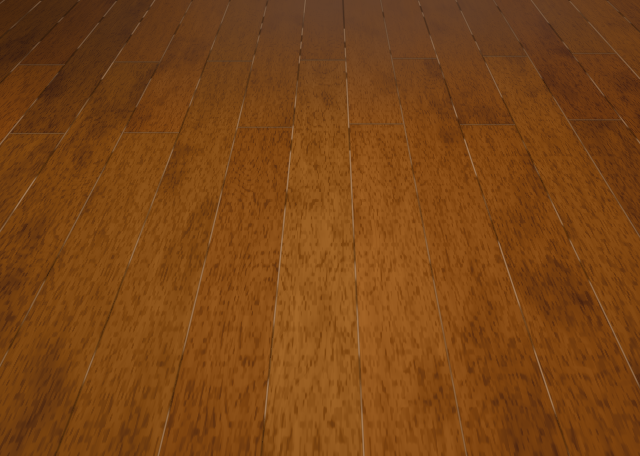
Write a WebGL 2 fragment shader that draws this texture.

```glsl
#version 300 es
precision highp float;
// Oak plank floor in perspective: staggered boards, fine pores, faint ring figure and pale worn seams.
uniform vec2 u_resolution;
out vec4 fragColor;

#define HORIZON 0.577       // height of the vanishing line above the top edge
#define VANISH_X 0.024      // vanishing point, right of centre
#define PLANK_SCALE 0.143   // plank width per unit below the horizon
#define SEAM_PHASE 0.32     // sideways shift of the boards, in planks
#define DEPTH_SCALE 11.7    // floor depth, in plank widths
#define PLANK_LENGTH 10.2   // board length, in plank widths
#define JOINT_EVEN 13.74    // depth of the end joints in even columns
#define JOINT_ODD 16.6      // depth of the end joints in odd columns
#define SEAM_WIDTH 0.0012   // half width of a near seam
#define RING_DENSITY 62.0
#define PORE_DENSITY vec2(46.0, 12.0)

const vec3 DEEP = vec3(0.33, 0.170, 0.060);
const vec3 AMBER = vec3(0.49, 0.268, 0.058);
const vec3 HONEY = vec3(0.62, 0.382, 0.140);
const vec3 HAZE = vec3(0.39, 0.260, 0.180);
const vec3 DUST = vec3(0.72, 0.560, 0.420);

float hash(vec2 p) {
  vec3 q = fract(vec3(p.xyx) * 0.1031);
  q += dot(q, q.yzx + 33.33);
  return fract((q.x + q.y) * q.z);
}

float noise(vec2 p) {
  vec2 i = floor(p), f = fract(p);
  f = f * f * f * (f * (f * 6.0 - 15.0) + 10.0);
  return mix(mix(hash(i), hash(i + vec2(1, 0)), f.x),
             mix(hash(i + vec2(0, 1)), hash(i + vec2(1, 1)), f.x), f.y);
}

float fbm(vec2 p) {
  float sum = 0.0, gain = 0.5;
  for (int i = 0; i < 4; i++) {
    sum += gain * noise(p);
    p = mat2(0.8, 0.6, -0.6, 0.8) * p * 2.03 + 7.1;
    gain *= 0.5;
  }
  return sum;
}

// Coverage of a line from the distance to its middle, all in canvas units
float lineMask(float dist, float halfWidth, float pixel) {
  return smoothstep(halfWidth + pixel, max(halfWidth - pixel, 0.0), dist);
}

void main() {
  float pixel = 1.0 / u_resolution.y;
  vec2 p = gl_FragCoord.xy * pixel;
  p.x -= 0.5 * u_resolution.x * pixel;
  float down = 1.0 - p.y;

  // Project the canvas onto the floor, measured in plank widths
  float below = down + HORIZON;
  float plankWidth = PLANK_SCALE * below;
  float across = (p.x - VANISH_X) / plankWidth;
  float depth = DEPTH_SCALE / below;
  float depthRate = depth / below;

  // Board layout with alternating end joints
  float u = across - SEAM_PHASE;
  float column = floor(u);
  float x = u - column;
  float joint = mod(column, 2.0) < 0.5 ? JOINT_EVEN : JOINT_ODD;
  joint += 0.2 * (hash(vec2(column, 3.0)) - 0.5) + 0.04 * column;
  float v = (depth - joint) / PLANK_LENGTH;
  vec2 board = vec2(column, floor(v)) + 40.0;
  float tone = hash(board);
  float figure = hash(board + 17.3);
  vec2 seed = board * vec2(13.7, 9.1);

  // Growth rings: contours of a stretched field, clearest in the middle boards
  vec2 grainPos = vec2(x * 1.7, depth * 0.55) + seed;
  float bend = x - mix(0.3, 0.7, figure);
  float field = noise(grainPos) + 0.12 * noise(grainPos * 3.1) + 0.8 * bend * bend;
  field += 0.035 * noise(vec2(x * 18.0, depth * 6.0) + seed);
  float rings = smoothstep(0.0, 1.0, sin(field * RING_DENSITY));
  rings *= 1.0 - smoothstep(0.015, 0.045, pixel / plankWidth);
  rings *= 0.25 + 0.3 * figure + 0.4 * exp(-0.6 * (across + 0.2) * (across + 0.2));

  // Short dark pores, faded where they become finer than a pixel
  float poreFade = 1.0 - smoothstep(0.5, 1.6, PORE_DENSITY.x * pixel / plankWidth);
  vec2 porePos = vec2(x + 0.03 * noise(grainPos * 2.0), depth) * PORE_DENSITY + seed;
  float pores = smoothstep(0.35, 0.9, noise(porePos));
  float streaks = fbm(vec2(x * 14.0, depth * 1.3) + seed) - 0.47;
  float blotch = smoothstep(0.52, 0.78, fbm(vec2(x * 1.3, depth * 0.65) + seed + 5.0));
  float flecks = smoothstep(0.86, 0.97, noise(vec2(x * 8.0, depth * 4.0) + seed));

  // Window glow fading to the corners, then wood figure and wear
  vec2 fromGlow = vec2(p.x + 0.03, down - 0.66);
  float glow = exp(-dot(fromGlow * fromGlow, vec2(2.3, 2.8)));
  float shade = 0.16 + 0.66 * glow + 0.24 * (tone - 0.5);
  shade -= rings * (0.10 + 0.22 * pores);
  shade += (0.08 - 0.22 * pores) * poreFade;
  shade += 0.28 * streaks - 0.26 * blotch - 0.12 * flecks;
  vec3 color = mix(DEEP, AMBER, clamp(shade * 2.0, -0.4, 1.0));
  color = mix(color, HONEY, clamp(shade * 2.0 - 1.0, 0.0, 1.2));
  color *= mix(vec3(1.02, 0.95, 0.90), vec3(0.99, 1.01, 1.05), hash(board + 5.9));

  // Dim far left, greyish reflection along the far edge
  float far = smoothstep(0.34, 0.0, down);
  color *= 1.0 - 0.32 * far * smoothstep(0.05, -0.65, p.x);
  float haze = far * exp(-3.0 * (p.x - 0.12) * (p.x - 0.12));
  color = mix(color, HAZE, haze * (0.60 + 0.45 * fbm(p * 6.0)));

  // Long seams and end joints: faint groove under a broken pale edge
  float slant = length(vec2(1.0, PLANK_SCALE * across));
  float seamDist = min(x, 1.0 - x) * plankWidth / slant;
  float alongBoard = fract(v);
  float jointDist = min(alongBoard, 1.0 - alongBoard) * PLANK_LENGTH / depthRate;
  float lineWidth = SEAM_WIDTH * mix(0.6, 1.0, smoothstep(0.6, 1.5, below));
  float groove = max(lineMask(seamDist, lineWidth * 1.6, pixel),
                     lineMask(jointDist, lineWidth * 1.6, pixel));
  color *= 1.0 - 0.28 * groove;
  float seamId = floor(u + 0.5);
  float worn = smoothstep(0.25, 0.60, noise(vec2(seamId * 7.3, depth * 2.6)));
  worn *= mix(0.45, 0.95, hash(vec2(seamId + 60.0, 8.0)));
  float paleLine = lineMask(seamDist, lineWidth, pixel) * worn;
  paleLine = max(paleLine, 0.35 * lineMask(jointDist, lineWidth * 0.6, pixel));
  color = mix(color, DUST, paleLine * mix(0.85, 0.55, far));

  fragColor = vec4(clamp(color, 0.0, 1.0), 1.0);
}
```
